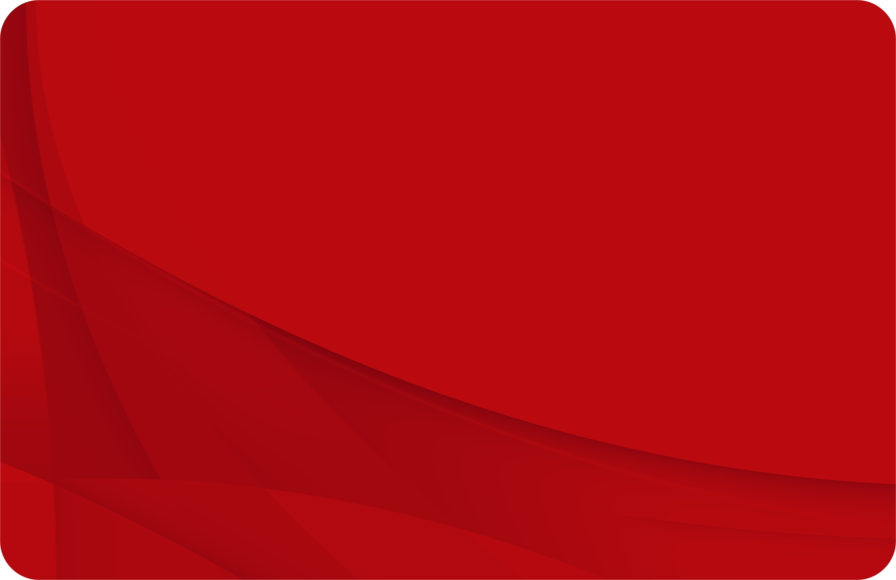
This background is drawn by a Shadertoy shader. Its source:

```glsl
#define RED vec3(0.728, 0.038, 0.060)
#define DEEP_RED vec3(0.440, 0.010, 0.055)
#define CORNER_COLOR vec3(1.0)
#define CORNER_RADIUS 0.068
#define RIDGE_SHADOW 0.50
#define BAND_SHADE 0.40
#define VEIL_SHADE 0.36
#define LINE_GLOW 0.10

float parabola(vec3 k, float x) {
    return k.x + x * (k.y + x * k.z);
}

// Smooth step from 0 to 1 across an edge, about one pixel wide
float side(float d) {
    float w = 0.9 / iResolution.y;
    return smoothstep(-w, w, d);
}

// Shade that is strongest on the edge and fades on its positive side
float fadeFrom(float d, float reach) {
    return side(d) * exp(-max(d, 0.0) / reach);
}

float thinLine(float d, float width) {
    return exp(-d * d / (width * width));
}

float roundedBox(vec2 p, vec2 halfSize, float radius) {
    vec2 q = abs(p) - halfSize + radius;
    return length(max(q, 0.0)) + min(max(q.x, q.y), 0.0) - radius;
}

void mainImage(out vec4 fragColor, in vec2 fragCoord) {
    vec2 uv = fragCoord / iResolution.xy;
    float fromRight = 1.0 - uv.x;
    float fromTop = 1.0 - uv.y;

    // Signed distances: sweeping curves, positive below
    float ridge = parabola(vec3(0.165, 0.07, 0.467), fromRight) - uv.y;
    float innerRidge = parabola(vec3(0.093, 0.18, 0.43), fromRight) - uv.y;
    float crease = parabola(vec3(0.071, 0.05, 0.27), fromRight) - uv.y;
    float thread = parabola(vec3(0.552, -0.95, 0.5), uv.x) - uv.y;
    float hill = parabola(vec3(0.175, 0.0, -0.56), uv.x - 0.12) - uv.y;
    float slope = parabola(vec3(0.204, -0.62, -0.48), uv.x) - uv.y;

    // Signed distances: falling curves, positive on the right
    float bandLeft = uv.x - parabola(vec3(0.0625, 0.0, -0.106), uv.y);
    float bandRight = uv.x - parabola(vec3(0.029, 0.0, 0.22), fromTop);
    float ribbon = uv.x - parabola(vec3(0.04, 0.0, 0.36), fromTop);
    float veil = uv.x - parabola(vec3(0.111, 0.112, 0.363), fromTop);

    float below = side(ridge);
    float aboveHill = side(-hill);
    float body = below * aboveHill;

    // Upper left folds
    float band = side(bandLeft) * side(-bandRight);
    float shade = band * BAND_SHADE * mix(0.35, 1.0, aboveHill);
    shade += 0.16 * fadeFrom(-bandRight, 0.022) * side(bandLeft) * aboveHill;
    shade += side(bandRight) * side(-ribbon) * mix(0.20, 0.32, body)
           * mix(0.4, 1.0, aboveHill);
    shade += 0.018 * side(ribbon) * side(-veil) * (1.0 - below);

    // Left pocket, darkening toward the slope
    float pocket = side(-bandLeft) * below * side(-slope);
    shade += pocket * mix(0.36, 0.07, smoothstep(0.18, 0.48, uv.y));
    shade += 0.22 * side(-bandLeft) * (1.0 - below);

    // Wide veil under the ridge, dissolving to the right
    float dissolve = 1.0 - smoothstep(0.30, 0.80, uv.x + 0.3 * (uv.y - 0.2));
    shade += body * side(veil) * (0.06 + VEIL_SHADE * dissolve);
    float middle = body * side(ribbon) * side(-veil);
    shade += middle * mix(0.30, 0.20, smoothstep(0.15, 0.5, uv.y));
    shade += 0.10 * middle * fadeFrom(ribbon, 0.035);

    // Foreground hill and its slope
    float foot = side(hill);
    shade += foot * (0.06 + 0.08 * side(-ribbon) * side(bandRight));
    shade += 0.22 * foot * fadeFrom(-slope, 0.035) * side(bandLeft);
    shade += 0.12 * foot * fadeFrom(bandLeft, 0.022) * side(slope);
    shade += 0.06 * foot * side(-veil) * side(ribbon);

    // Ridge shadow, softer where the folds cover it
    float ridgeStrength = RIDGE_SHADOW * mix(0.5, 1.0, smoothstep(0.1, 0.38, uv.x));
    shade += ridgeStrength * fadeFrom(ridge, 0.028) * (1.0 - 0.5 * shade);

    // Fine lines
    shade += 0.16 * fadeFrom(crease, 0.012) * smoothstep(0.66, 0.76, uv.x);
    float glow = thinLine(innerRidge, 0.004) * (1.0 - 0.65 * smoothstep(0.45, 0.9, uv.x));
    glow += thinLine(thread, 0.0035) * aboveHill
          * mix(0.9, 0.15, smoothstep(0.075, 0.10, uv.x))
          * (1.0 - smoothstep(0.33, 0.42, uv.x));
    shade -= LINE_GLOW * 1.6 * glow;

    vec3 color = mix(RED, DEEP_RED, clamp(shade, -0.04, 0.85));

    // Rounded card corners
    vec2 centered = (fragCoord - 0.5 * iResolution.xy) / iResolution.y;
    vec2 halfSize = 0.5 * iResolution.xy / iResolution.y;
    float outside = side(roundedBox(centered, halfSize, CORNER_RADIUS));
    fragColor = vec4(mix(color, CORNER_COLOR, outside), 1.0);
}
```
